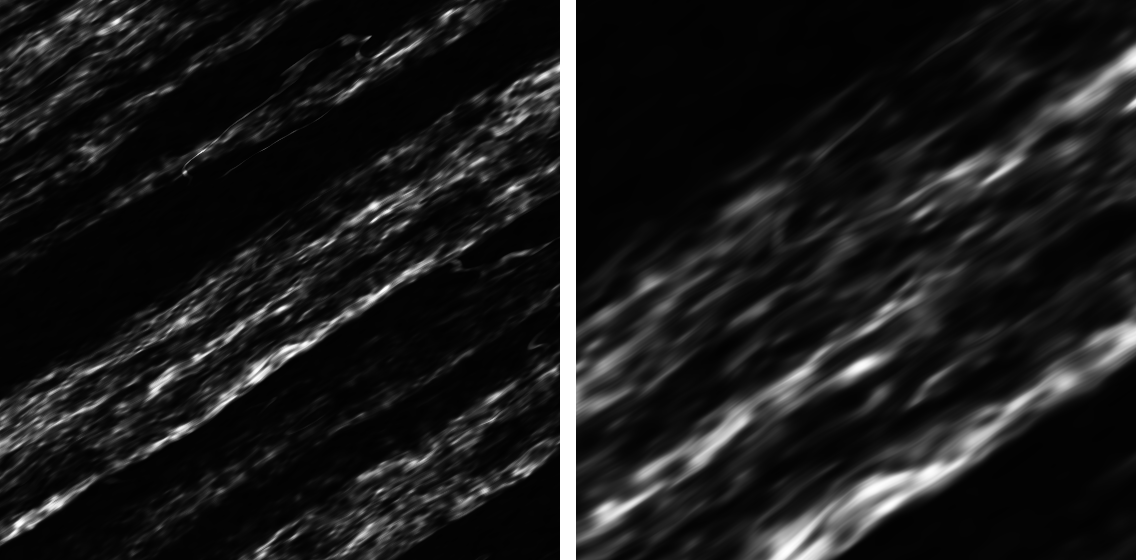
Left: the whole. Right: its middle third, enlarged.
This texture is drawn by a three.js fragment shader. Its source:

```glsl
varying vec2 vUv;

#define TILT 0.576
#define WARP 0.045
#define STREAK_SCALE vec2(2.2, 20.0)
#define LENS_SCALE vec2(3.0, 10.0)
#define VEIN_SCALE vec2(2.4, 10.0)
#define FIBRE_SCALE vec2(9.0, 105.0)
#define GRAIN_SCALE vec2(30.0, 84.0)
#define GRAIN_CONTRAST 8.5
#define EXPOSURE 0.56
#define SHADOW 0.012

float hash(vec2 cell) {
  return fract(sin(dot(cell, vec2(127.1, 311.7))) * 43758.5453);
}

float noise(vec2 p) {
  vec2 i = floor(p);
  vec2 f = fract(p);
  f = f * f * (3.0 - 2.0 * f);
  return mix(mix(hash(i), hash(i + vec2(1.0, 0.0)), f.x),
             mix(hash(i + vec2(0.0, 1.0)), hash(i + 1.0), f.x), f.y);
}

float fbm(vec2 p) {
  float sum = 0.0;
  float weight = 0.533;
  for (int i = 0; i < 4; i++) {
    sum += weight * noise(p);
    p = p * 2.03 + vec2(17.3, 9.1);
    weight *= 0.5;
  }
  return sum;
}

// Layer of rock with a crisp lower edge and a softer upper one
float layer(float across, float low, float high) {
  float soft = 0.5 * (high - low);
  return smoothstep(low - 0.004, low + 0.012, across)
       * (1.0 - smoothstep(high - soft, high + 0.3 * soft, across));
}

// Brightness of the strata, x along and y across the bedding
float strata(vec2 p) {
  float taper = smoothstep(0.5, 0.75, p.x);
  float spread = smoothstep(0.5, 1.2, p.x);
  float corner = 1.0 - smoothstep(0.72, 0.98, p.x);
  float light = 0.0;
  light += corner * 0.80 * layer(p.y, 0.69, 0.775);
  light += corner * 0.65 * layer(p.y, 0.79, 0.86);
  light += corner * 0.30 * layer(p.y, 0.60, 0.70);
  light += mix(1.25, 0.7, taper) * layer(p.y, 0.49 + 0.045 * taper, 0.575);
  light += mix(0.55, 1.0, spread)
         * layer(p.y, 0.41 - 0.08 * spread, 0.455 - 0.045 * spread);
  light += 0.52 * layer(p.y, 0.085, 0.235);
  light += 0.85 * layer(p.y, 0.005, 0.08);
  light += 0.10 * layer(p.y, -0.15, -0.04);
  light += 0.36 * layer(p.y, -0.38, -0.19);
  return light;
}

void main() {
  // Bedding coordinates, gently bent
  float c = cos(TILT);
  float s = sin(TILT);
  vec2 p = vec2(c * vUv.x + s * vUv.y, c * vUv.y - s * vUv.x);
  p.y += WARP * (fbm(p * vec2(2.5, 5.0) + 3.7) - 0.5);
  p.y += 0.25 * WARP * (fbm(p * vec2(12.0, 24.0) + 8.2) - 0.5);

  // Streaks and sharp dark lenses break up the layers
  float streak = smoothstep(0.34, 0.64, fbm(p * STREAK_SCALE + 21.0));
  float lens = smoothstep(0.39, 0.44, fbm(p * LENS_SCALE + 45.0));
  float light = strata(p) * mix(0.12, 1.0, streak) * mix(0.25, 1.0, lens);

  // Thin ragged veins, strongest among the upper layers
  float ridge = abs(fbm(p * VEIN_SCALE + 63.0) - 0.5);
  float vein = 1.0 - smoothstep(0.003, 0.022, ridge);
  float upper = smoothstep(0.3, 0.42, p.y);
  float patches = smoothstep(0.4, 0.65, noise(p * vec2(5.0, 9.0) + 77.0));
  light += vein * patches * mix(0.09, 0.45, upper);

  // Fibres and short grains
  float fibre = fbm(p * FIBRE_SCALE + 5.0);
  float grain = 0.5 * (noise(p * GRAIN_SCALE) + noise(p * GRAIN_SCALE * 2.1 + 31.0));
  float texture = mix(grain, fibre, 0.4);
  light *= EXPOSURE * exp(GRAIN_CONTRAST * (texture - 0.5));

  float tone = SHADOW * (0.5 + grain) + 1.0 - exp(-light);
  gl_FragColor = vec4(vec3(tone), 1.0);
}
```
